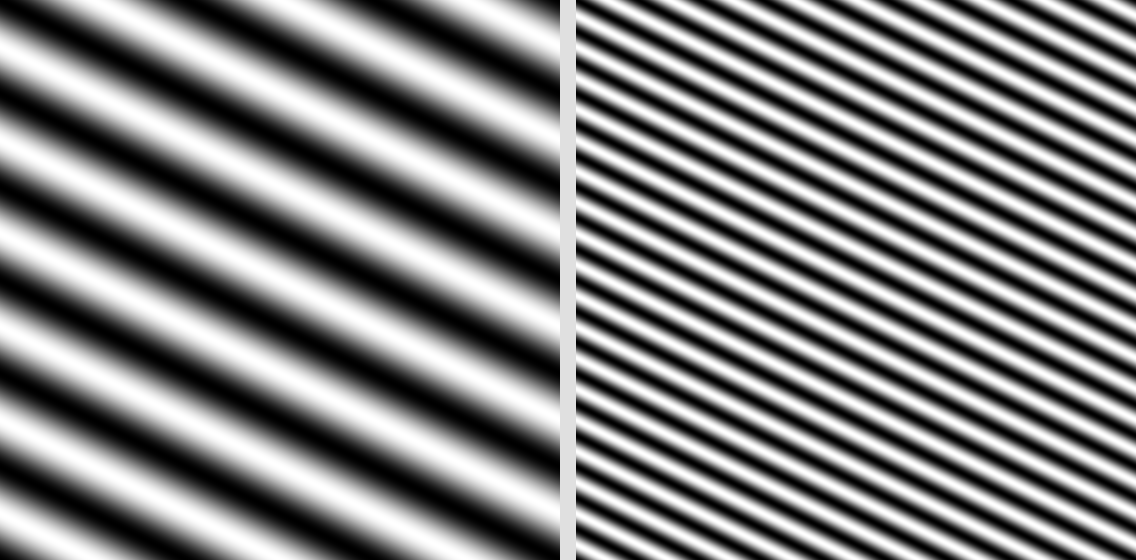
Left, the tile; right, the same tile 3 across and 3 down.
Reproduce this pattern procedurally as a WebGL 1 fragment shader.

```glsl
precision highp float;

uniform vec2 u_resolution;

const float TAU = 6.2831853;

// Smooth wave: 0 at whole phases, 1 halfway between them
float sineWave(float phase) {
    return 0.5 - 0.5 * cos(TAU * fract(phase));
}

// Diagonal bands; whole repeat counts keep the edges continuous
float diagonalBands(vec2 uv, vec2 repeats) {
    return sineWave(dot(uv, repeats));
}

void main() {
    vec2 uv = gl_FragCoord.xy / u_resolution;
    vec2 repeats = vec2(3.0, 6.0);
    vec3 darkColor = vec3(0.0);
    vec3 lightColor = vec3(1.0);

    float band = diagonalBands(uv, repeats);
    gl_FragColor = vec4(mix(darkColor, lightColor, band), 1.0);
}
```
